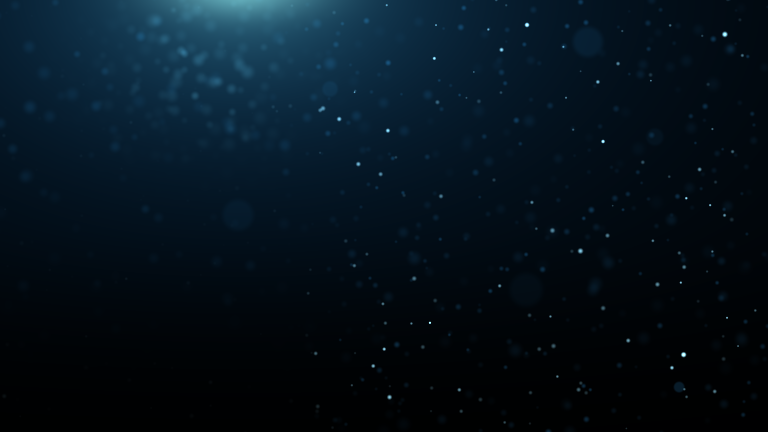
Write a WebGL 1 fragment shader that draws this background.

```glsl
precision highp float;

uniform vec2 u_resolution;

const vec3 DEEP_BLUE = vec3(0.025, 0.27, 0.50);
const vec3 TEAL = vec3(0.20, 0.20, 0.05);
const vec3 CORE = vec3(0.20, 0.26, 0.22);
const vec3 DUST_BLUE = vec3(0.08, 0.27, 0.40);
const vec3 SMUDGE = vec3(0.20, 0.37, 0.42);
const vec3 STAR = vec3(0.60, 0.90, 1.0);

float hash(vec2 p, float seed) {
    vec3 q = fract(vec3(p.xyx) * 0.1031 + seed * 0.137);
    q += dot(q, q.yzx + 33.33);
    return fract((q.x + q.y) * q.z);
}

mat2 rotation(float angle) {
    float c = cos(angle);
    float s = sin(angle);
    return mat2(c, -s, s, c);
}

// Elliptical falloff around a centre
float blob(vec2 p, vec2 center, vec2 size) {
    vec2 q = (p - center) / size;
    return exp(-dot(q, q));
}

// Flat out-of-focus disc with a soft rim
float disc(vec2 p, vec2 center, float radius) {
    return 1.0 - smoothstep(radius * 0.7, radius * 1.15, length(p - center));
}

// One jittered speck per grid cell, kept with the given chance
float specks(vec2 p, float scale, float radius, float chance, float seed) {
    vec2 q = rotation(seed * 0.7) * p * scale + seed * 17.0;
    vec2 cell = floor(q);
    vec2 jitter = vec2(hash(cell, seed), hash(cell, seed + 1.3));
    float size = radius * mix(0.55, 1.2, hash(cell, seed + 2.6));
    float margin = min(size * scale * 1.5, 0.5);
    float d = length(q - cell - mix(vec2(margin), vec2(1.0 - margin), jitter)) / scale;
    float kept = step(hash(cell, seed + 3.9), chance);
    float level = hash(cell, seed + 5.2);
    return kept * mix(0.2, 1.0, level * level) * (1.0 - smoothstep(size * 0.1, size * 1.5, d));
}

// Light entering from above, fading into the deep
vec3 water(vec2 p) {
    float d = length((p - vec2(0.555, 1.02)) * vec2(0.62, 1.0));
    vec3 light = DEEP_BLUE * exp(-2.7 * d) + TEAL * exp(-6.5 * d);
    light += CORE * blob(p, vec2(0.56, 1.02), vec2(0.19, 0.055));
    return light * mix(0.12, 1.0, smoothstep(-0.05, 0.5, p.y));
}

void main() {
    vec2 p = gl_FragCoord.xy / u_resolution.y;
    vec3 color = water(p);

    // Where each kind of particle gathers
    float cluster = blob(p, vec2(0.47, 0.84), vec2(0.17, 0.14));
    float drift = smoothstep(0.65, 0.95, p.x + 0.1 * p.y);
    float upperLeft = (1.0 - drift) * smoothstep(0.1, 0.8, p.y);

    // Soft smudges beneath the light
    for (int i = 0; i < 4; i++) {
        float seed = 1.0 + float(i);
        color += SMUDGE * 0.55 * cluster * specks(p, 21.0, 0.013, 0.45, seed);
    }

    // Blurred blue dust at two depths
    for (int i = 0; i < 2; i++) {
        float seed = 5.0 + float(i);
        float presence = 0.25 * drift + 0.35 * upperLeft;
        color += DUST_BLUE * presence * specks(p, 14.0, 0.013, 0.3, seed);
        color += DUST_BLUE * 0.6 * drift * specks(p, 20.0, 0.006, 0.25, seed + 3.0);
    }

    // Crisp points, mostly on the right
    float starField = drift + 0.04;
    color += STAR * 0.6 * starField * specks(p, 17.0, 0.004, 0.2, 11.0);
    color += STAR * 0.9 * starField * specks(p, 13.0, 0.004, 0.2, 12.0);
    color += STAR * 1.7 * starField * specks(p, 8.0, 0.0048, 0.3, 13.0);

    // Large faint bokeh
    float bokeh = disc(p, vec2(1.361, 0.903), 0.037);
    bokeh += 0.6 * disc(p, vec2(0.551, 0.502), 0.038);
    bokeh += 0.5 * disc(p, vec2(1.218, 0.329), 0.041);
    bokeh += 0.8 * disc(p, vec2(0.764, 0.794), 0.019);
    bokeh += 0.6 * disc(p, vec2(1.516, 0.683), 0.021);
    bokeh += 2.2 * disc(p, vec2(1.572, 0.104), 0.013);
    color += DUST_BLUE * 0.18 * bokeh;

    gl_FragColor = vec4(clamp(color, 0.0, 1.0), 1.0);
}
```
